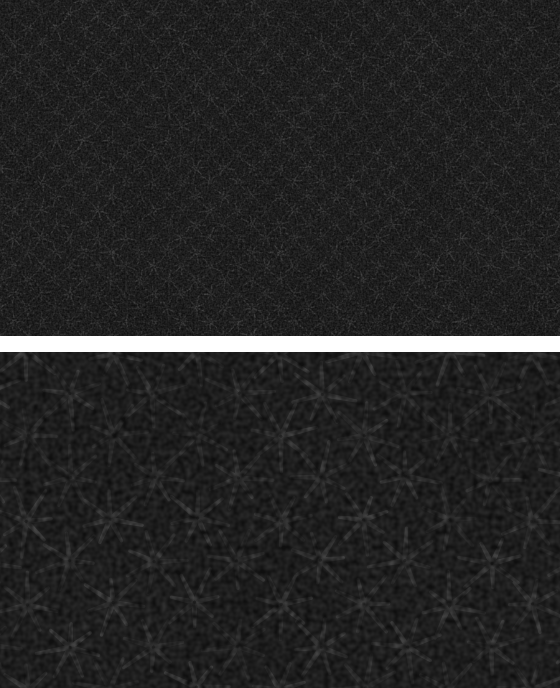
Top, the full canvas; bottom, a detail of the centre.
A Shadertoy shader for this pattern:

```glsl
// Charcoal cloth with a staggered lattice of faint, thin-armed star flowers.

const float TAU = 6.2831853;

vec2 hash2(vec2 p) {
    vec3 q = fract(p.xyx * vec3(0.1031, 0.1030, 0.0973));
    q += dot(q, q.yzx + 33.33);
    return fract((q.xx + q.yz) * q.zy);
}

// Gradient at a lattice corner, wrapped to the given period
float cornerSlope(vec2 corner, vec2 offset, vec2 period, float seed) {
    float angle = TAU * hash2(mod(corner, period) + seed).x;
    return dot(vec2(cos(angle), sin(angle)), offset);
}

float gradientNoise(vec2 uv, vec2 period, float seed) {
    vec2 p = uv * period, i = floor(p), f = p - i;
    vec2 u = f * f * f * (f * (f * 6.0 - 15.0) + 10.0);
    vec2 e = vec2(1.0, 0.0);
    float low = mix(cornerSlope(i, f, period, seed),
                    cornerSlope(i + e, f - e, period, seed), u.x);
    float high = mix(cornerSlope(i + e.yx, f - e.yx, period, seed),
                     cornerSlope(i + 1.0, f - 1.0, period, seed), u.x);
    return mix(low, high, u.y);
}

// One flower per cell: seven tapered arms of uneven length around an open centre
float starFlower(vec2 p, vec2 count, float seed, float pixel) {
    vec2 id = mod(floor(p), count) + seed;
    vec2 rnd = hash2(id);
    vec2 q = fract(p) - 0.5 - 0.05 * (hash2(id + 71.0) - 0.5);

    float sector = TAU / 7.0;
    float angle = atan(q.y, q.x) + rnd.x * TAU;
    float arm = floor(angle / sector + 0.5);
    float bend = angle - arm * sector;
    vec2 local = length(q) * vec2(cos(bend), sin(bend));

    vec2 armRnd = hash2(id + 13.0 * mod(arm, 7.0) + 5.0);
    float reach = mix(0.27, 0.44, armRnd.x);
    float d = length(local - vec2(clamp(local.x, 0.05, reach), 0.0));
    float width = mix(0.032, 0.018, clamp(local.x / reach, 0.0, 1.0));
    float line = 1.0 - smoothstep(width - 0.5 * pixel, width + 0.7 * pixel, d);
    return line * mix(0.6, 1.0, armRnd.y) * mix(0.65, 1.0, rnd.y);
}

void mainImage(out vec4 fragColor, in vec2 fragCoord) {
    vec2 uv = fragCoord / iResolution.xy;

    // Two interleaved square lattices make the stagger
    vec2 count = vec2(20.0, 12.0);
    vec2 p = uv * count;
    float pixel = count.x / iResolution.x;
    float stars = max(starFlower(p, count, 3.0, pixel),
                      starFlower(p + 0.5, count, 47.0, pixel));

    // Fine cloth grain, with slow wear over the whole canvas
    float grain = 0.065 * gradientNoise(uv, vec2(340.0, 204.0), 11.0)
                + 0.065 * gradientNoise(uv, vec2(210.0, 126.0), 29.0);
    float wear = gradientNoise(uv, vec2(10.0, 6.0), 83.0);

    float shade = 0.114 + grain + 0.008 * wear;
    shade += stars * (0.068 + 0.9 * grain + 0.02 * wear);
    fragColor = vec4(vec3(clamp(shade, 0.06, 0.26)), 1.0);
}
```
